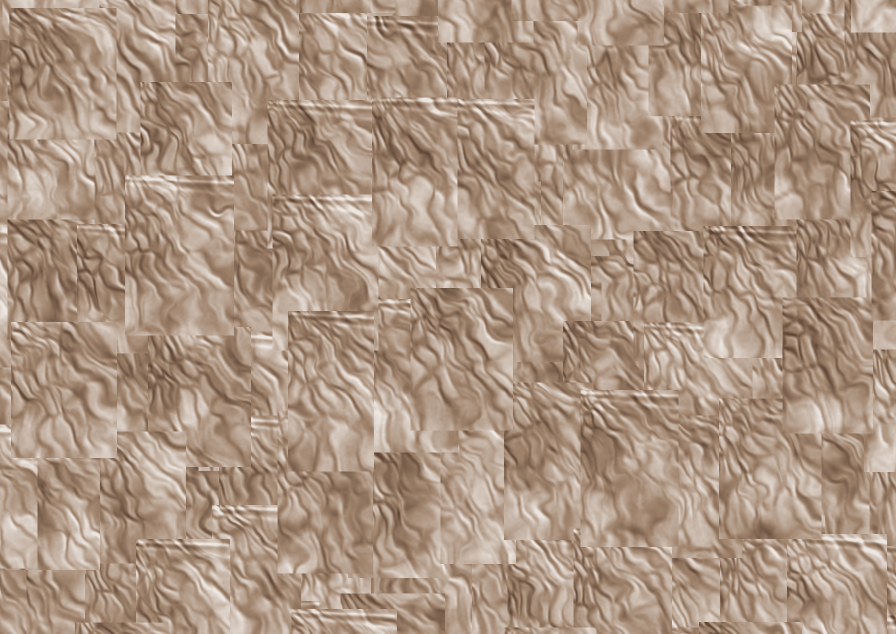
Reproduce this texture procedurally as a WebGL 2 fragment shader.

```glsl
#version 300 es
precision highp float;
// Overlapping rectangular patches of wrinkled tan leather, creases fanning from each top left corner.

uniform vec2 u_resolution;
out vec4 fragColor;

const vec2 CELL = vec2(0.112, 0.166);       // patch spacing, canvas height = 1
const vec2 FAN_ORIGIN = vec2(-0.12, -0.09); // where creases converge, in patch space
const vec3 SHADOW = vec3(0.40, 0.30, 0.235);
const vec3 TAN = vec3(0.63, 0.52, 0.43);
const vec3 CREAM = vec3(0.84, 0.79, 0.75);

vec2 hash2(vec2 p) {
    vec3 a = fract(p.xyx * vec3(0.1031, 0.1030, 0.0973));
    a += dot(a, a.yzx + 33.33);
    return fract((a.xx + a.yz) * a.zy);
}

float noise(vec2 p) {
    vec2 i = floor(p), f = fract(p);
    f = f * f * (3.0 - 2.0 * f);
    float low = mix(hash2(i).x, hash2(i + vec2(1, 0)).x, f.x);
    float high = mix(hash2(i + vec2(0, 1)).x, hash2(i + vec2(1, 1)).x, f.x);
    return mix(low, high, f.y);
}

// Gap between the two nearest cell points: zero along cell borders.
float cellGap(vec2 p) {
    vec2 i = floor(p), f = fract(p);
    float near = 8.0, next = 8.0;
    for (int y = -1; y <= 1; y++)
    for (int x = -1; x <= 1; x++) {
        vec2 o = vec2(x, y);
        float d = length(o + 0.1 + 0.8 * hash2(i + o) - f);
        next = min(next, max(near, d));
        near = min(near, d);
    }
    return next - near;
}

// Finds the topmost patch at p. xy: offset from its top left corner, y down; zw: seed.
vec4 findPatch(vec2 p) {
    vec2 home = floor(p / CELL);
    vec2 start = p - home * CELL;
    vec4 found = vec4(start.x, CELL.y - start.y, hash2(home + 71.0));
    float top = -1.0;
    for (int y = -1; y <= 1; y++)
    for (int x = -1; x <= 1; x++) {
        vec2 id = home + vec2(x, y);
        vec2 size = CELL * (1.2 + 0.35 * hash2(id + 13.0));
        vec2 center = (id + 0.5 + 0.45 * (hash2(id + 37.0) - 0.5)) * CELL;
        vec2 q = p - center + 0.5 * size;
        float rank = hash2(id + 59.0).x;
        bool inside = all(greaterThan(q, vec2(0.0))) && all(lessThan(q, size));
        if (inside && rank > top) {
            top = rank;
            found = vec4(q.x, size.y - q.y, hash2(id + 71.0));
        }
    }
    return found;
}

// Height of the hide: furrowed cells, broad at the lower left, fine streaks at the upper right.
float hideHeight(vec2 q, vec2 seed) {
    vec2 shift = floor(seed * 90.0);
    vec2 v = q - FAN_ORIGIN;
    float along = log(length(v));
    float across = atan(v.y, v.x) - 0.25 * along;
    across += 0.10 * (noise(q * 22.0 + shift) - 0.5) + 0.04 * (noise(q * 55.0 + shift) - 0.5);
    along += 0.10 * (noise(q * 30.0 + shift + 40.0) - 0.5);
    vec2 grain = vec2(along, across);
    float small = smoothstep(-0.05, 0.55, cellGap(grain * vec2(6.0, 13.0) + shift));
    float broad = smoothstep(-0.05, 0.40, cellGap(grain * vec2(4.0, 7.0) + shift + 9.0));
    float streak = noise(grain * vec2(5.0, 25.0) + shift + 20.0);
    streak = 0.65 * streak + 0.35 * noise(grain * vec2(11.0, 44.0) + shift + 60.0);
    streak = smoothstep(0.1, 0.8, streak);
    float corner = smoothstep(0.09, 0.16, q.y - 0.5 * q.x);
    float fine = smoothstep(-0.08, 0.08, q.x - 0.6 * q.y);
    float fade = 0.3 * noise(q * 38.0 + shift + 80.0);
    float furrows = mix(small, broad, 0.75 * corner);
    return mix(furrows, streak, 0.2 + 0.4 * fine + fade);
}

// Pale folds with a dark hollow below, close to the top edge of a patch.
float topFold(vec2 q, float bend) {
    float y = q.y - 0.07 * bend * q.x;
    float first = (y - 0.004) / 0.0028;
    float second = (q.y - 0.011 - 0.12 * q.x) / 0.0035;
    float hollow = (y - 0.010) / 0.004;
    return exp(-first * first) + 0.6 * exp(-second * second) - 0.5 * exp(-hollow * hollow);
}

float leatherTone(vec2 p) {
    vec4 piece = findPatch(p);
    vec2 q = piece.xy, seed = piece.zw;
    float height = hideHeight(q, seed);
    float relief = height - hideHeight(q + vec2(0.003, -0.004), seed);
    float mottling = noise(q * 15.0 + seed * 50.0) - 0.5;
    float tone = 0.645 + 0.27 * (height - 0.5) + 0.16 * relief;
    tone += 0.18 * mottling + 0.65 * (clamp(q.x, 0.0, 0.13) - 0.065);
    tone += 0.07 * smoothstep(0.11, 0.18, q.y) * smoothstep(0.10, 0.03, q.x);
    tone += 0.17 * step(0.5, seed.x) * topFold(q, seed.y);
    return tone + 0.03 * (noise(p * 210.0) - 0.5);
}

vec3 leatherColor(float tone) {
    vec3 dark = mix(SHADOW, TAN, (tone - SHADOW.r) / (TAN.r - SHADOW.r));
    vec3 pale = mix(TAN, CREAM, (tone - TAN.r) / (CREAM.r - TAN.r));
    return tone < TAN.r ? dark : pale;
}

void main() {
    // Four samples per pixel smooth the patch borders.
    vec3 color = vec3(0.0);
    for (int k = 0; k < 4; k++) {
        vec2 offset = 0.5 * vec2(k % 2, k / 2) - 0.25;
        vec2 p = (gl_FragCoord.xy + offset) / u_resolution.y;
        color += leatherColor(clamp(leatherTone(p + 3.0), 0.36, 0.93));
    }
    fragColor = vec4(color / 4.0, 1.0);
}
```
